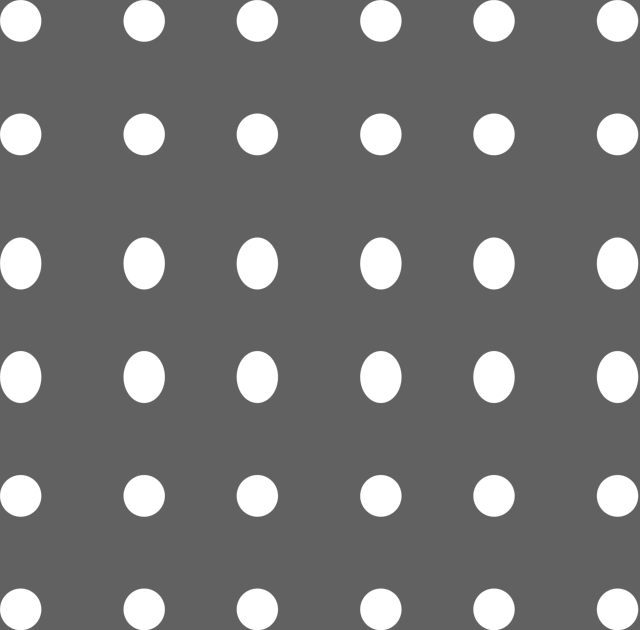
Give the GLSL for this pattern, as a WebGL 1 fragment shader.

```glsl
precision highp float;
// White dots in uneven pairs on flat grey, with a band of taller dots across the middle.
uniform vec2 u_resolution;

// Lengths are fractions of the canvas width.
const vec2 PAIR_PERIOD = vec2(0.3698, 0.3711);
const vec2 PAIR_STEP = vec2(0.1930, 0.1774);
const float CELL_MARGIN = 0.04;
const vec2 ROUND_RADII = vec2(0.0323, 0.0326);
const vec2 TALL_RADII = vec2(0.0323, 0.0406);
const vec3 GROUND_COLOR = vec3(0.38);
const vec3 DOT_COLOR = vec3(1.0);

// Index of the pair that owns each coordinate.
vec2 pairIndex(vec2 p, vec2 period, float margin) {
  return floor((p + margin) / period);
}

// Position relative to the upper left corner of the owning dot.
vec2 dotLocal(vec2 p, vec2 pairId, vec2 period, vec2 pairStep, float margin) {
  vec2 local = p - pairId * period;
  return local - step(pairStep - margin, local) * pairStep;
}

// Approximate signed distance to an axis-aligned ellipse.
float ellipseDistance(vec2 p, vec2 radii) {
  float level = length(p / radii);
  float slope = length(p / (radii * radii));
  return level * (level - 1.0) / max(slope, 0.0001);
}

float coverage(float signedDistance, float pixel) {
  return 1.0 - smoothstep(-0.75 * pixel, 0.75 * pixel, signedDistance);
}

void main() {
  // Measure downward from the upper left corner.
  float pixel = 1.0 / u_resolution.x;
  vec2 p = vec2(gl_FragCoord.x, u_resolution.y - gl_FragCoord.y) * pixel;

  // Only the second pair of rows is stretched.
  vec2 pairId = pairIndex(p, PAIR_PERIOD, CELL_MARGIN);
  float isTall = 1.0 - step(0.5, abs(pairId.y - 1.0));
  vec2 radii = mix(ROUND_RADII, TALL_RADII, isTall);

  vec2 local = dotLocal(p, pairId, PAIR_PERIOD, PAIR_STEP, CELL_MARGIN);
  float dotMask = coverage(ellipseDistance(local - radii, radii), pixel);
  gl_FragColor = vec4(mix(GROUND_COLOR, DOT_COLOR, dotMask), 1.0);
}
```
